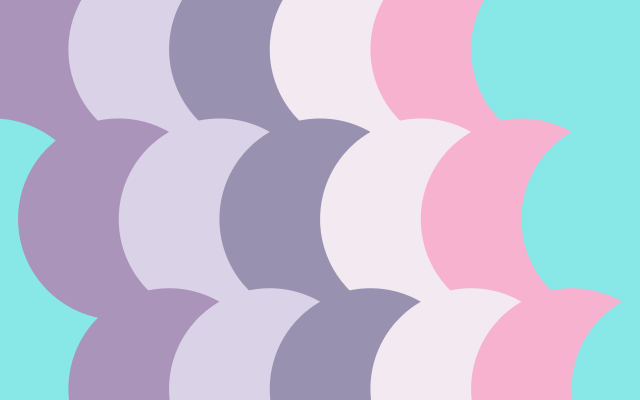
Reproduce this pattern procedurally as a Shadertoy shader.

```glsl
// Overlapping flat discs in stepped rows, like large pastel fish scales.
// Painter's order: rows go top to bottom, discs left to right, and each row
// starts half a disc step further right than the row above it.

#define RADIUS      0.2517            // disc radius, also the step between discs
#define ROW_PITCH   0.4244            // vertical distance between rows
#define ROW_SHIFT   (0.5 * RADIUS)    // sideways offset of each new row
#define FIRST_DISC  vec2(0.171, 0.1235) // first centre, measured from top left
#define WRAP_GAP    1.25              // steps back to the wrapped edge disc
#define ROWS        3
#define DISCS       6

const vec3 AQUA = vec3(0.53, 0.91, 0.906);

const vec3 PALETTE[DISCS] = vec3[DISCS](
    vec3(0.670, 0.582, 0.725),   // mauve
    vec3(0.855, 0.824, 0.906),   // lavender
    vec3(0.598, 0.570, 0.690),   // slate
    vec3(0.950, 0.914, 0.945),   // blush white
    vec3(0.969, 0.698, 0.812),   // pink
    AQUA
);

// Antialiased coverage of a disc, with the edge one pixel wide.
float discCoverage(vec2 p, vec2 centre, float pixel) {
    float dist = length(p - centre) - RADIUS;
    return clamp(0.5 - dist / pixel, 0.0, 1.0);
}

void mainImage(out vec4 fragColor, in vec2 fragCoord) {
    // Canvas height is one unit; y runs downwards from the top edge.
    float pixel = 1.0 / iResolution.y;
    vec2 p = vec2(fragCoord.x, iResolution.y - fragCoord.y) * pixel;

    vec3 colour = AQUA;

    for (int row = 0; row < ROWS; row++) {
        vec2 start = FIRST_DISC + float(row) * vec2(ROW_SHIFT, ROW_PITCH);

        // The middle row also has an aqua disc wrapped in from the left.
        if (row == 1) {
            vec2 wrapped = start - vec2(WRAP_GAP * RADIUS, 0.0);
            colour = mix(colour, AQUA, discCoverage(p, wrapped, pixel));
        }

        for (int i = 0; i < DISCS; i++) {
            vec2 centre = start + vec2(float(i) * RADIUS, 0.0);
            colour = mix(colour, PALETTE[i], discCoverage(p, centre, pixel));
        }
    }

    fragColor = vec4(colour, 1.0);
}
```
